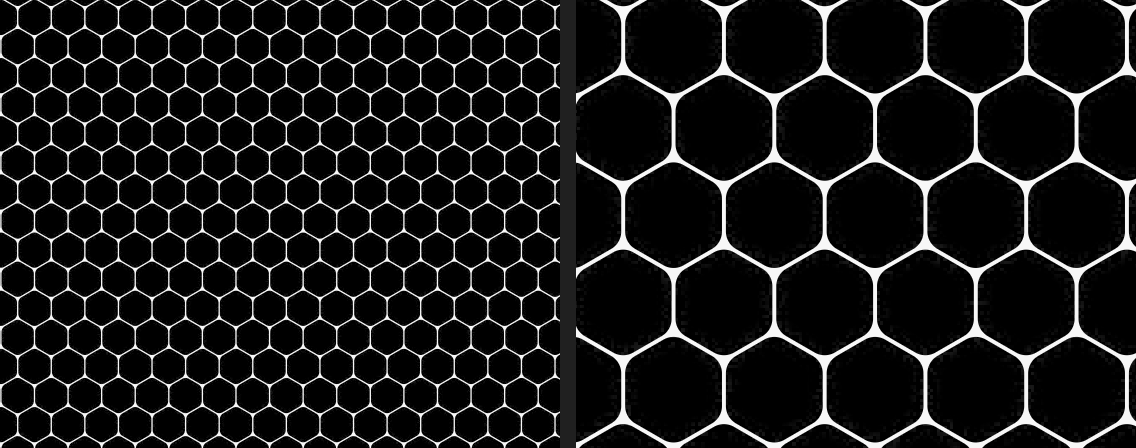
Left, the full canvas; right, a detail of the centre.
Write a WebGL 2 fragment shader that draws this pattern.

```glsl
#version 300 es
precision highp float;

uniform vec2 u_resolution;
out vec4 fragColor;

const vec3 CELL_COLOR = vec3(0.0);
const vec3 LINE_COLOR = vec3(0.97);
const float PITCH = 0.05997;                // cell spacing, in canvas widths
const vec2 ORIGIN = vec2(0.0016, 0.0417);   // centre of one cell
const float LINE_WIDTH = 0.039;             // in cell spacings
const float CORNER_RADIUS = 0.2;            // in cell spacings
const float GRAIN_SIZE = 0.002;             // in canvas widths

float hash(vec2 p) {
    return fract(sin(dot(p, vec2(127.1, 311.7))) * 43758.5453);
}

// Offset from the nearest centre of a hexagonal lattice with unit spacing
vec2 hexCell(vec2 p) {
    vec2 period = vec2(1.0, sqrt(3.0));
    vec2 a = mod(p + 0.5 * period, period) - 0.5 * period;
    vec2 b = mod(p, period) - 0.5 * period;
    return dot(a, a) < dot(b, b) ? a : b;
}

// Signed distance to a hexagon with upright sides
float hexagon(vec2 p, float apothem) {
    const vec3 k = vec3(-0.8660254, 0.5, 0.5773503);
    p = abs(p.yx);
    p -= 2.0 * min(dot(k.xy, p), 0.0) * k.xy;
    p -= vec2(clamp(p.x, -k.z * apothem, k.z * apothem), apothem);
    return length(p) * sign(p.y);
}

float roundedHexagon(vec2 p, float apothem, float radius) {
    return hexagon(p, apothem - radius) - radius;
}

// Faint sparse speckle that fades away from the lines
float grain(vec2 p, float dist) {
    float speck = smoothstep(0.5, 1.0, hash(floor(p)));
    return 0.1 * speck * smoothstep(-0.17, -0.02, dist);
}

void main() {
    vec2 uv = gl_FragCoord.xy / u_resolution.x;
    float pixel = 1.0 / (u_resolution.x * PITCH);

    // Rounded cells leave thin lines with thickened junctions
    vec2 cell = hexCell((uv - ORIGIN) / PITCH);
    float dist = roundedHexagon(cell, 0.5 * (1.0 - LINE_WIDTH), CORNER_RADIUS);
    float line = clamp(dist / pixel + 0.5, 0.0, 1.0);

    // Dark cells with grain beneath the bright net
    vec3 base = CELL_COLOR + grain(uv / GRAIN_SIZE, dist);
    fragColor = vec4(mix(base, LINE_COLOR, line), 1.0);
}
```
